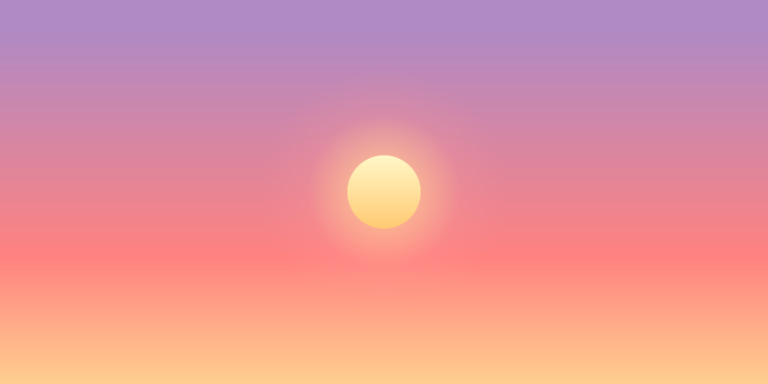
Write a WebGL 1 fragment shader that draws this background.

```glsl
precision highp float;
// Draws a glowing sun on a calm sunset sky that fades from violet through coral to gold.

uniform vec2 u_resolution;

// Lengths are in canvas heights.
const vec2 SUN_CENTER = vec2(0.0, 0.5);    // x is measured from the middle
const float SUN_RADIUS = 0.0955;
const float INNER_GLOW_RADIUS = 0.2;
const float OUTER_GLOW_RADIUS = 0.32;
const float INNER_GLOW_STRENGTH = 0.9;     // at the sun's center
const float OUTER_GLOW_STRENGTH = 0.5;

const float CORAL_HEIGHT = 0.33;
const float VIOLET_HEIGHT = 0.92;

const vec3 GOLD = vec3(1.0, 0.81, 0.56);
const vec3 CORAL = vec3(1.0, 0.51, 0.50);
const vec3 VIOLET = vec3(0.69, 0.54, 0.77);
const vec3 SUN_TOP = vec3(1.0, 0.97, 0.78);
const vec3 SUN_BOTTOM = vec3(1.0, 0.79, 0.45);
const vec3 INNER_GLOW = vec3(1.0, 0.82, 0.58);
const vec3 OUTER_GLOW = vec3(1.0, 0.61, 0.60);

// Linear ramp from 0 at start to 1 at end.
float ramp(float start, float end, float x) {
  return clamp((x - start) / (end - start), 0.0, 1.0);
}

vec3 skyColor(float height) {
  vec3 lower = mix(GOLD, CORAL, ramp(0.0, CORAL_HEIGHT, height));
  return mix(lower, VIOLET, ramp(CORAL_HEIGHT, VIOLET_HEIGHT, height));
}

// Radial glow that falls off linearly to its radius.
vec3 addGlow(vec3 base, vec3 glow, float strength, float radius, float dist) {
  return mix(base, glow, strength * ramp(radius, 0.0, dist));
}

void main() {
  float pixel = 1.0 / u_resolution.y;
  vec2 point = vec2(gl_FragCoord.x - 0.5 * u_resolution.x, gl_FragCoord.y) * pixel;
  vec2 fromSun = point - SUN_CENTER;
  float dist = length(fromSun);

  // Sky and halo
  vec3 color = skyColor(point.y);
  color = addGlow(color, OUTER_GLOW, OUTER_GLOW_STRENGTH, OUTER_GLOW_RADIUS, dist);
  color = addGlow(color, INNER_GLOW, INNER_GLOW_STRENGTH, INNER_GLOW_RADIUS, dist);

  // Sun disc with a smooth edge
  vec3 sun = mix(SUN_BOTTOM, SUN_TOP, ramp(-SUN_RADIUS, SUN_RADIUS, fromSun.y));
  float disc = 1.0 - smoothstep(-pixel, pixel, dist - SUN_RADIUS);
  color = mix(color, sun, disc);

  gl_FragColor = vec4(color, 1.0);
}
```
